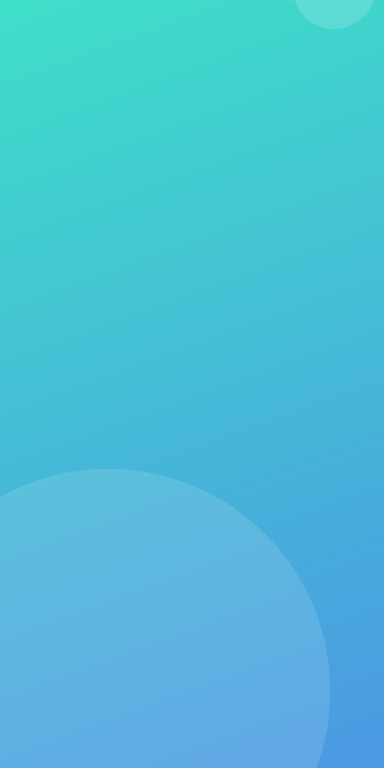
Reproduce this background procedurally as a Shadertoy shader.

```glsl
#define GRADIENT_ANGLE 1.222
#define MINT vec3(0.247, 0.875, 0.788)
#define BLUE vec3(0.294, 0.596, 0.890)
#define LARGE_CENTER vec2(0.281, 0.200)
#define LARGE_RADIUS 0.579
#define LARGE_ALPHA 0.12
#define SMALL_CENTER vec2(0.870, 0.031)
#define SMALL_RADIUS 0.107
#define SMALL_ALPHA 0.155

// Antialiased coverage of a disc
float disc(vec2 p, vec2 center, float radius, float pixel) {
    float dist = length(p - center) - radius;
    return clamp(0.5 - dist / pixel, 0.0, 1.0);
}

// Diagonal gradient spanning the canvas from corner to corner
vec3 backdrop(vec2 p, vec2 size) {
    vec2 direction = vec2(cos(GRADIENT_ANGLE), -sin(GRADIENT_ANGLE));
    float span = dot(size, abs(direction));
    float t = 0.5 + dot(p - 0.5 * size, direction) / span;
    return mix(MINT, BLUE, clamp(t, 0.0, 1.0));
}

void mainImage(out vec4 fragColor, in vec2 fragCoord) {
    // Canvas width is one unit
    float pixel = 1.0 / iResolution.x;
    vec2 p = fragCoord * pixel;
    vec2 size = iResolution.xy * pixel;

    vec3 color = backdrop(p, size);

    // Translucent white discs: one low on the left, one cut by the top edge
    float large = disc(p, LARGE_CENTER, LARGE_RADIUS, pixel);
    float small = disc(p, vec2(0.0, size.y) + SMALL_CENTER, SMALL_RADIUS, pixel);
    color = mix(color, vec3(1.0), LARGE_ALPHA * large);
    color = mix(color, vec3(1.0), SMALL_ALPHA * small);

    fragColor = vec4(color, 1.0);
}
```
